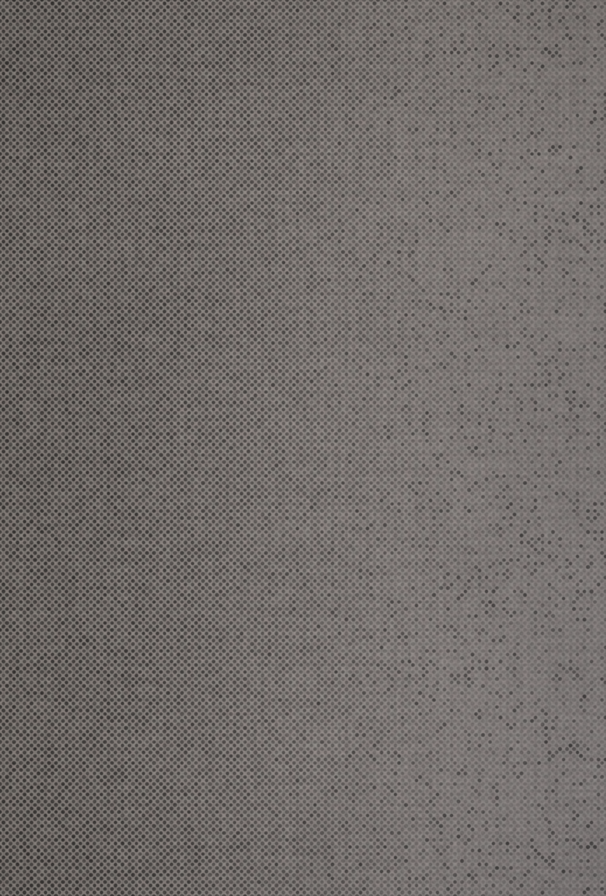
Write a Shadertoy shader that draws this texture.

```glsl
// Grey-brown woven cloth with staggered dark pores, crisp at left and worn flat at right.

float hash(vec2 p) {
    vec3 h = fract(p.xyx * vec3(0.1031, 0.1030, 0.0973));
    h += dot(h, h.yzx + 33.33);
    return fract((h.x + h.y) * h.z);
}

float cornerSlope(vec2 corner, vec2 offset) {
    float angle = 6.2832 * hash(corner);
    return dot(vec2(cos(angle), sin(angle)), offset);
}

// Gradient noise, about -0.7 to 0.7
float noise(vec2 p) {
    vec2 i = floor(p), f = p - i;
    vec2 u = f * f * f * (f * (f * 6.0 - 15.0) + 10.0);
    vec2 e = vec2(1.0, 0.0);
    return mix(mix(cornerSlope(i, f), cornerSlope(i + e.xy, f - e.xy), u.x),
               mix(cornerSlope(i + e.yx, f - e.yx), cornerSlope(i + e.xx, f - e.xx), u.x), u.y);
}

void mainImage(out vec4 fragColor, in vec2 fragCoord) {
    vec2 uv = fragCoord / iResolution.xy;
    vec2 weave = fragCoord / iResolution.y * 128.0;   // 128 repeats down, 86.5 across
    float pixel = 181.0 / iResolution.y;              // pixel size on the diagonal lattice

    // Pores sit on a lattice turned by 45 degrees
    vec2 lattice = vec2(weave.x + weave.y, weave.x - weave.y);
    vec2 poreId = floor(lattice + 0.5);
    vec2 q = lattice - poreId;
    float chance = hash(poreId + 300.0);
    float radius = 0.36 + 0.07 * (hash(poreId + 517.0) - 0.5);
    float soft = max(0.2, 0.6 * pixel);
    float pore = 1.0 - smoothstep(radius - soft, radius + soft, length(q));

    // The right side loses its regular pores and keeps scattered ones
    float patchiness = noise(weave * vec2(0.07, 0.14)) + 0.5 * noise(weave * 0.3 + 40.0);
    float worn = smoothstep(0.2, 0.95, uv.x + 0.12 * patchiness - 0.1 * (uv.y - 0.5));
    float scattered = smoothstep(0.68, 0.95, chance + 0.2 * patchiness);
    float depth = mix(0.23, 0.07 + 0.14 * scattered, worn);
    depth *= 0.8 + 0.4 * hash(poreId + 91.0);

    // Broad light: dim left edge and corners, brightest right of the middle
    float light = mix(0.485, 0.53, smoothstep(0.0, 0.5, uv.x));
    light -= 0.025 * smoothstep(0.65, 1.0, uv.x);
    light -= 0.02 * smoothstep(0.6, 1.0, abs(2.0 * uv.y - 1.0));
    light += 0.012 * noise(uv * vec2(3.0, 5.0));

    // Uneven yarns along both directions, fine ribs and fibre grain
    float yarn = noise(weave * vec2(0.08, 1.4)) + noise(weave * vec2(1.4, 0.08) + 70.0);
    float ribs = cos(6.2832 * weave.x) - cos(6.2832 * weave.y);
    float grain = noise(weave * 2.3 + 150.0);
    float tone = light - depth * pore + 0.022 * yarn + 0.007 * ribs + 0.05 * grain;

    // Warm brown turning to cooler grey at the lower right
    vec3 tint = mix(vec3(1.02, 0.97, 0.935), vec3(1.01, 0.97, 0.965), uv.x * (1.0 - 0.6 * uv.y));
    tint += vec3(0.02, -0.015, -0.005) * noise(weave * 0.9 + 220.0);
    fragColor = vec4(clamp(tone * tint, 0.0, 1.0), 1.0);
}
```
